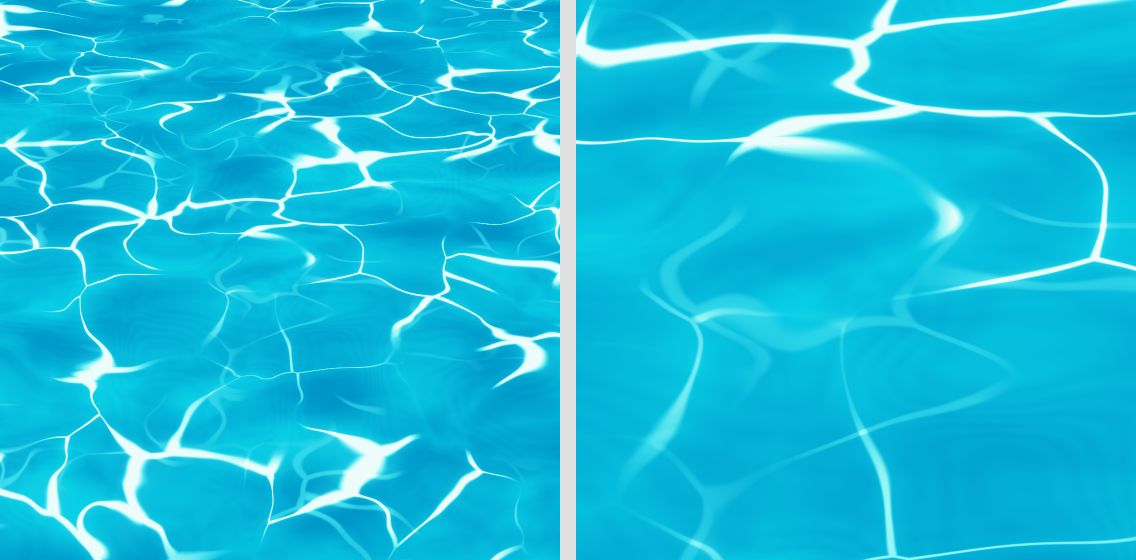
Left: the whole. Right: its middle third, enlarged.
This texture is drawn by a Shadertoy shader. Its source:

```glsl
// Sunlit pool water: a receding net of bright caustic lines over rippled turquoise.

const vec3 DEEP  = vec3(0.00, 0.62, 0.80);
const vec3 LIGHT = vec3(0.03, 0.79, 0.89);
const vec3 CYAN  = vec3(0.21, 0.85, 0.92);
const vec3 PALE  = vec3(0.60, 0.96, 0.96);
const vec3 WHITE = vec3(0.92, 0.99, 0.98);

float hash(vec2 p) {
    return fract(sin(dot(p, vec2(127.1, 311.7))) * 43758.5);
}

vec2 hash2(vec2 p) {
    return vec2(hash(p), hash(p + vec2(37.3, 17.9)));
}

// Smooth value noise
float noise(vec2 p) {
    vec2 cell = floor(p), f = fract(p);
    f = f * f * f * (f * (f * 6.0 - 15.0) + 10.0);
    float low  = mix(hash(cell), hash(cell + vec2(1, 0)), f.x);
    float high = mix(hash(cell + vec2(0, 1)), hash(cell + vec2(1, 1)), f.x);
    return mix(low, high, f.y);
}

// Bend the plane so that straight cell borders become curved
vec2 warp(vec2 p, float frequency, float amount) {
    vec2 q = p * frequency;
    vec2 bend = vec2(noise(q + 3.7), noise(q + vec2(41.2, 19.6))) - 0.5;
    return p + amount * bend;
}

// Half the gap between the nearest two cell centres: zero on borders
float borderDistance(vec2 p) {
    vec2 cell = floor(p), f = fract(p);
    float nearest = 8.0, second = 8.0;
    for (int j = -1; j <= 1; j++)
    for (int i = -1; i <= 1; i++) {
        vec2 g = vec2(i, j);
        float d = length(g + 0.08 + 0.84 * hash2(cell + g) - f);
        second = min(second, max(nearest, d));
        nearest = min(nearest, d);
    }
    return 0.5 * (second - nearest);
}

// Sharp bright core with a soft halo
float causticLine(float d, float width) {
    return 0.8 * smoothstep(width, 0.3 * width, d) + 0.28 * exp(-d / (1.7 * width));
}

// Canvas position to water plane, squeezed towards the far edge
vec2 waterPlane(vec2 uv) {
    return vec2((uv.x - 0.5) * mix(5.0, 6.6, uv.y), 20.0 / (1.9 - uv.y));
}

vec3 waterColor(vec2 uv) {
    vec2 p = waterPlane(uv);
    vec2 bent = warp(warp(p, 1.1, 0.85), 3.1, 0.16);

    // Main net: width and strength wander along the lines
    float d = borderDistance(bent);
    float swell = smoothstep(0.3, 0.9, noise(p * 1.7 + 8.3));
    float width = mix(0.014, 0.075, swell * swell) * (1.0 + 0.6 * uv.y);
    float strength = smoothstep(0.18, 0.58, noise(p * 1.15 + 23.1));
    float light = strength * causticLine(d, width);

    // Faint secondary net of refracted light
    vec2 faintPlane = warp(p * 1.25 + 57.4, 1.4, 0.9);
    float faint = causticLine(borderDistance(faintPlane), 0.05);
    light += 0.26 * faint * smoothstep(0.4, 0.8, noise(p * 1.4 + 71.9));

    // Soft shading of the water body with fine ripple contours
    float body = 0.68 * noise(p * vec2(1.1, 1.4) + 5.5)
               + 0.32 * noise(bent * vec2(2.3, 3.4) + 13.7);
    float contour = sin(55.0 * noise(warp(p, 2.0, 0.3) * 1.2 + 31.3));
    float fine = noise(bent * vec2(9.0, 15.0)) - 0.5;
    float tone = 0.29 + 1.6 * (body - 0.5) + 0.4 * exp(-6.0 * d);
    tone += 0.045 * contour + 0.12 * fine - 0.16 * smoothstep(0.65, 1.0, uv.y);

    vec3 color = mix(DEEP, LIGHT, clamp(tone, -0.2, 1.1));
    color = mix(color, CYAN, smoothstep(0.06, 0.4, light));
    color = mix(color, PALE, smoothstep(0.32, 0.68, light));
    return mix(color, WHITE, smoothstep(0.62, 0.95, light));
}

void mainImage(out vec4 fragColor, in vec2 fragCoord) {
    // Average four samples to smooth the thin far lines
    vec3 sum = vec3(0.0);
    for (int j = 0; j < 2; j++)
    for (int i = 0; i < 2; i++) {
        vec2 offset = 0.5 * vec2(i, j) - 0.25;
        sum += waterColor((fragCoord + offset) / iResolution.xy);
    }
    fragColor = vec4(clamp(sum / 4.0, 0.0, 1.0), 1.0);
}
```
